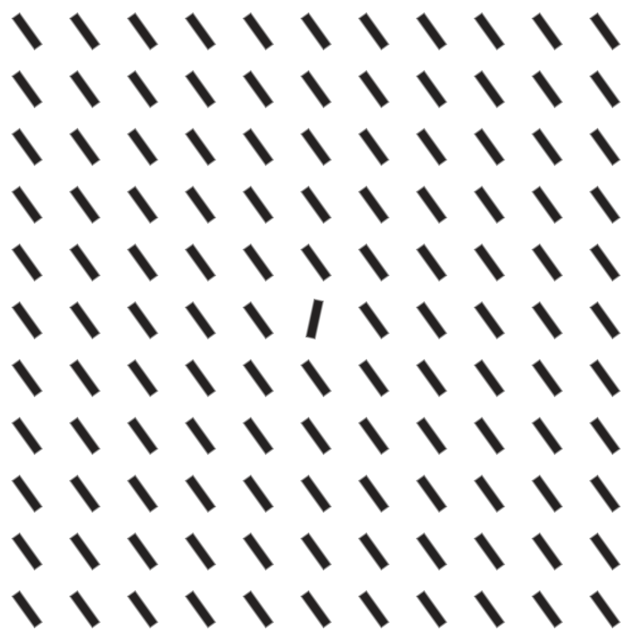
Write a Shadertoy shader that draws this pattern.

```glsl
// Signed distance to a bar whose long axis leans left of vertical by tilt
float barDistance(vec2 p, float tilt, vec2 halfSize) {
    float c = cos(tilt), s = sin(tilt);
    vec2 local = vec2(dot(p, vec2(c, s)), dot(p, vec2(-s, c)));
    vec2 d = abs(local) - halfSize;
    return length(max(d, 0.0)) + min(max(d.x, d.y), 0.0);
}

void mainImage(out vec4 fragColor, in vec2 fragCoord) {
    vec2 uv = fragCoord / iResolution.xy;

    // Eleven by eleven grid, with cell (0, 0) in the middle
    const float pitch = 0.0903;
    vec2 grid = uv - vec2(0.4938, 0.4995);
    vec2 cell = floor(grid / pitch + 0.5);
    vec2 p = grid - cell * pitch;

    // The middle bar leans the other way and sits slightly off centre
    bool isOddOne = dot(cell, cell) < 0.5;
    float tilt = isOddOne ? -0.215 : 0.622;
    if (isOddOne) p -= vec2(-0.0022, 0.0020);

    float d = barDistance(p, tilt, vec2(0.0072, 0.0300));

    // Soft ink edge, never thinner than one pixel
    float softness = max(0.0025, 0.75 / iResolution.y);
    float ink = 1.0 - smoothstep(-softness, softness, d);
    fragColor = vec4(mix(vec3(1.0), vec3(0.14, 0.13, 0.13), ink), 1.0);
}
```
